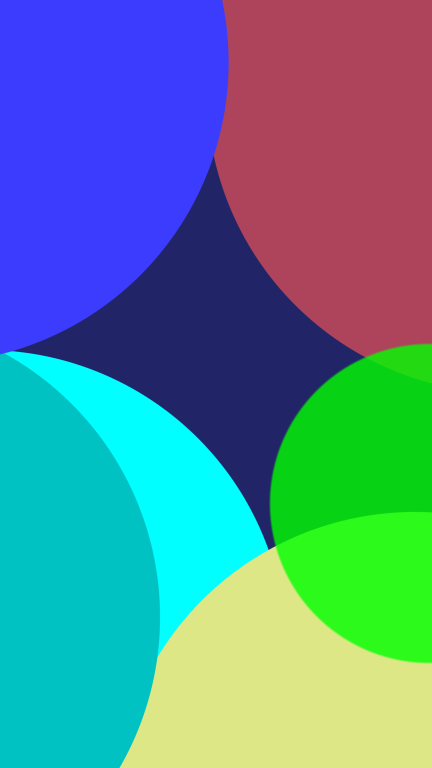
A Shadertoy shader for this background:

```glsl
// Antialiased disc coverage; softness is the edge width in canvas heights
float disc(vec2 p, vec2 center, float radius, float softness) {
    float d = length(p - center) - radius;
    return 1.0 - smoothstep(-0.5 * softness, 0.5 * softness, d);
}

void mainImage(out vec4 fragColor, in vec2 fragCoord) {
    // One unit is the canvas height
    vec2 p = fragCoord / iResolution.y;
    float pixel = 1.4 / iResolution.y;
    float bigRadius = 0.392;

    vec3 navy = vec3(0.130, 0.141, 0.400);
    vec3 rose = vec3(0.680, 0.267, 0.357);
    vec3 cyan = vec3(0.0, 1.0, 1.0);
    vec3 sand = vec3(0.867, 0.906, 0.522);
    vec3 teal = vec3(0.0, 0.761, 0.761);
    vec3 blue = vec3(0.235, 0.235, 1.0);
    vec3 green = vec3(0.0, 1.0, 0.0);

    // Large opaque discs, back to front
    vec3 color = navy;
    color = mix(color, rose, disc(p, vec2(0.6615, 0.8800), bigRadius, pixel));
    color = mix(color, cyan, disc(p, vec2(-0.0195, 0.1523), bigRadius, pixel));
    color = mix(color, sand, disc(p, vec2(0.5404, -0.0586), bigRadius, pixel));
    color = mix(color, teal, disc(p, vec2(-0.1836, 0.1966), bigRadius, pixel));
    color = mix(color, blue, disc(p, vec2(-0.0943, 0.9190), bigRadius, pixel));

    // Translucent disc with a slightly soft rim
    float veil = disc(p, vec2(0.5592, 0.3444), 0.2077, max(pixel, 0.004));
    color = mix(color, green, 0.8 * veil);

    fragColor = vec4(color, 1.0);
}
```
